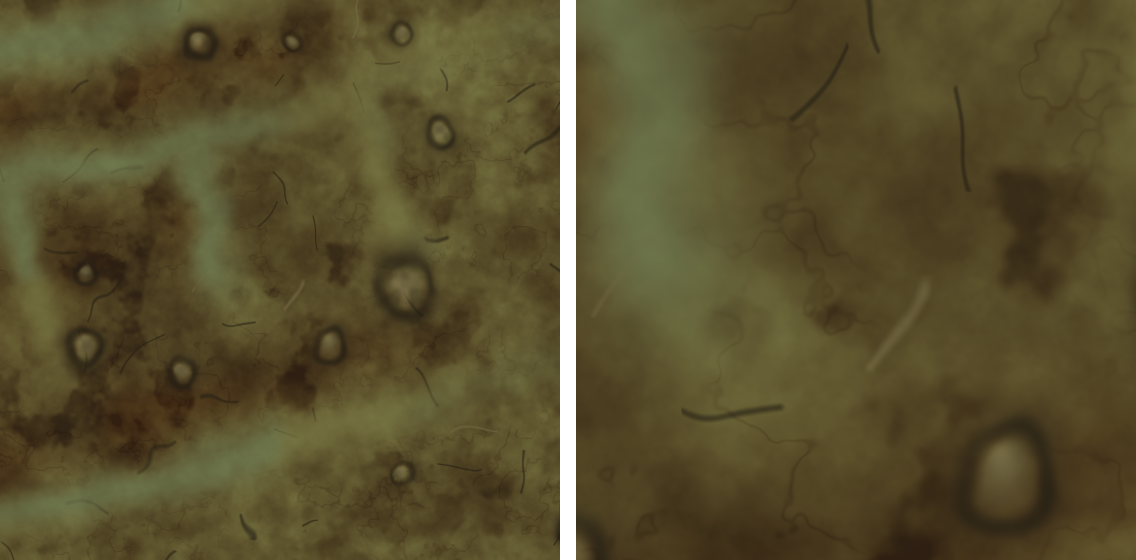
Left, the full canvas; right, a detail of the centre.
Give the GLSL for this texture, as a WebGL 1 fragment shader.

```glsl
precision highp float;
uniform vec2 u_resolution;

#define TILT 0.29
#define RIDGE_GAP 0.58
#define CROSS_GAP 0.33
#define GRAIN 0.95
#define NODULE_CELLS 4.6
#define NODULE_SHARE 0.6
#define HAIR_CELLS 9.0
#define HAIR_SHARE 0.42
#define DARK vec3(0.17, 0.125, 0.075)
#define PALE vec3(0.45, 0.44, 0.25)
#define CORE vec3(0.46, 0.42, 0.27)
#define RIM vec3(0.14, 0.12, 0.08)

float hash(vec2 p) {
  vec3 a = fract(vec3(p.xyx) * 0.1031);
  a += dot(a, a.yzx + 33.33);
  return fract((a.x + a.y) * a.z);
}

vec2 hash2(vec2 p) { return vec2(hash(p + 3.7), hash(p + 41.3)); }

float noise(vec2 p) {
  vec2 i = floor(p), f = fract(p);
  f = f * f * f * (f * (f * 6.0 - 15.0) + 10.0);
  return mix(mix(hash(i), hash(i + vec2(1, 0)), f.x),
             mix(hash(i + vec2(0, 1)), hash(i + vec2(1, 1)), f.x), f.y);
}

float fbm(vec2 p) {
  float sum = 0.0, gain = 0.5;
  for (int i = 0; i < 4; i++) {
    sum += gain * noise(p);
    p = mat2(1.6, 1.2, -1.2, 1.6) * p + 17.3;
    gain *= 0.55;
  }
  return sum / 1.01;
}

float bump(float d, float width) { return exp(-d * d / (width * width)); }

float centred(float x, float gap) { return mod(x + 0.5 * gap, gap) - 0.5 * gap; }

// x: raised veins, y: sunken hollows, z: flat open tissue
vec3 relief(vec2 p) {
  p += 0.09 * (vec2(fbm(p * 4.0 + 2.0), fbm(p * 4.0 + 9.0)) - 0.5);
  float c = cos(TILT), s = sin(TILT);
  vec2 q = vec2(c * p.x + s * p.y, c * p.y - s * p.x);
  float open = max(smoothstep(0.65, 1.0, q.x), smoothstep(0.03, -0.08, q.y));
  float main = bump(centred(q.y - 0.06, RIDGE_GAP), 0.052);
  main = max(main, bump(q.y - 0.86, 0.06)) * (1.0 - 0.45 * smoothstep(0.7, 1.0, q.x));
  float flare = 0.038 + 0.22 * abs(q.y - 0.47);
  float rung = bump(centred(q.x - 0.2, CROSS_GAP), flare);
  rung *= smoothstep(0.26, 0.38, q.y) * smoothstep(0.7, 0.62, q.y) * smoothstep(1.0, 0.88, q.x);
  float hollow = max(bump(q.y - 0.18, 0.075), bump(q.y - 0.75, 0.05));
  hollow = max(hollow, 0.9 * bump(q.y - 0.47, 0.12) * smoothstep(0.62, 0.45, q.x));
  float vein = max(main, rung);
  return vec3(vein, hollow * (1.0 - vein) * (1.0 - open), open);
}

// Round pale bodies with a dark rim and a stained surround
vec3 addNodules(vec3 color, vec2 p) {
  vec2 cell = floor(p * NODULE_CELLS);
  for (int j = -1; j <= 1; j++) {
    for (int i = -1; i <= 1; i++) {
      vec2 id = cell + vec2(i, j);
      vec2 centre = (id + 0.2 + 0.6 * hash2(id)) / NODULE_CELLS;
      float present = step(hash(id + 12.0), NODULE_SHARE) * step(relief(centre).x, 0.45);
      float size = mix(0.014, 0.042, pow(hash(id + 25.0), 2.5));
      vec2 d = p - centre + 0.012 * (vec2(noise(p * 28.0), noise(p * 28.0 + 5.0)) - 0.5);
      float r = length(d * vec2(1.0, 0.9)) / size;
      float stain = smoothstep(2.6, 0.9, r) * noise(p * 22.0 + id);
      float rim = bump(r - 1.15, 0.28) * (0.4 + 0.6 * noise(p * 35.0 + 8.0));
      float core = smoothstep(1.0, 0.55, r);
      float light = smoothstep(1.0, 0.1, length(d / size - vec2(-0.1, 0.25)));
      vec3 body = mix(color, CORE, 0.25 + 0.7 * light);
      body *= 0.8 + 0.3 * noise(p * 65.0);
      color = mix(color, DARK, 0.65 * stain * present);
      color = mix(color, RIM, 0.75 * rim * present);
      color = mix(color, body, core * present);
    }
  }
  return color;
}

// Short crooked strokes, mostly dark, a few pale
vec3 addHairs(vec3 color, vec2 p, float vein) {
  vec2 bent = p + 0.03 * (vec2(noise(p * 19.0), noise(p * 19.0 + 31.0)) - 0.5);
  vec2 cell = floor(bent * HAIR_CELLS);
  for (int j = -1; j <= 1; j++) {
    for (int i = -1; i <= 1; i++) {
      vec2 id = cell + vec2(i, j);
      vec2 d = bent - (id + hash2(id + 60.0)) / HAIR_CELLS;
      float angle = 6.2832 * hash(id + 71.0);
      vec2 dir = vec2(cos(angle), sin(angle));
      float reach = mix(0.008, 0.045, hash(id + 83.0));
      float dist = length(d - dir * clamp(dot(d, dir), -reach, reach));
      float width = mix(0.003, 0.007, pow(hash(id + 97.0), 3.0));
      float ink = smoothstep(width, 0.0, dist) * step(hash(id + 50.0), HAIR_SHARE);
      vec3 tint = mix(RIM, CORE, step(0.92, hash(id + 111.0)));
      color = mix(color, tint, ink * 0.6 * (1.0 - 0.8 * vein));
    }
  }
  return color;
}

void main() {
  vec2 p = gl_FragCoord.xy / u_resolution.y;
  vec3 shape = relief(p);
  float vein = shape.x, hollow = shape.y, open = shape.z;

  // Tone from relief, mottling, blotches and fine creases
  float mottle = fbm(p * 9.0 + 4.0) - 0.5;
  float fine = fbm(p * 38.0) - 0.5;
  float tone = 0.57 + 0.36 * vein - 0.2 * hollow + 0.11 * open * (1.0 - vein);
  tone += GRAIN * mix(1.0, 0.4, vein) * (0.75 * mottle + 0.38 * fine);
  tone -= 0.32 * smoothstep(0.54, 0.72, fbm(p * 13.0 + 20.0)) * (1.0 - vein) * (1.0 - 0.5 * open);
  float crease = bump(fbm(p * 16.0 + 50.0) - 0.5, 0.018);
  tone -= 0.13 * crease * (1.0 - vein) * smoothstep(0.4, 0.65, noise(p * 11.0));
  tone = clamp(tone, 0.0, 1.1);

  // Brown to olive ramp, greener on veins and redder in hollows
  vec3 color = mix(DARK, PALE, tone) - vec3(0.0, 0.08, 0.1) * tone * (1.0 - tone);
  color += vec3(-0.025, 0.015, 0.04) * vein * vein * smoothstep(0.35, 0.65, noise(p * 5.0 + 3.0));
  color += vec3(0.035, -0.005, -0.015) * hollow * noise(p * 8.0 + 14.0);

  color = addHairs(color, p, vein);
  color = addNodules(color, p);
  gl_FragColor = vec4(color, 1.0);
}
```
